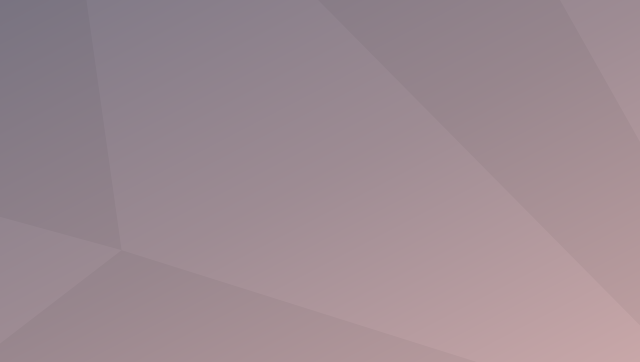
This background is drawn by a WebGL 2 fragment shader. Its source:

```glsl
#version 300 es
precision highp float;

uniform vec2 u_resolution;
out vec4 fragColor;

// Smooth coverage of the half plane to the left of the line a -> b
float leftOf(vec2 p, vec2 a, vec2 b, vec2 aspect, float softness) {
    vec2 dir = normalize((b - a) * aspect);
    vec2 rel = (p - a) * aspect;
    float dist = dir.x * rel.y - dir.y * rel.x;
    return smoothstep(-softness, softness, dist);
}

// Three-stop gradient with the middle stop at one half
vec3 ramp(float t, vec3 low, vec3 middle, vec3 high) {
    vec3 lower = mix(low, middle, clamp(t * 2.0, 0.0, 1.0));
    return mix(lower, high, clamp(t * 2.0 - 1.0, 0.0, 1.0));
}

void main() {
    vec2 uv = gl_FragCoord.xy / u_resolution;
    vec2 aspect = vec2(u_resolution.x / u_resolution.y, 1.0);
    float softness = 0.6 / u_resolution.y;

    // Diagonal wash from cool slate to warm rose
    vec3 slate = vec3(0.492, 0.470, 0.525);
    vec3 mauve = vec3(0.620, 0.548, 0.578);
    vec3 rose = vec3(0.785, 0.655, 0.660);
    float warmth = 0.48 * uv.x + 0.52 * (1.0 - uv.y);
    vec3 color = ramp(warmth, slate, mauve, rose);

    // Facets meeting at the hub
    vec2 hub = vec2(0.190, 0.309);
    float upperFacet = leftOf(uv, hub, vec2(0.135, 1.0), aspect, softness)
                     * leftOf(uv, vec2(0.0, 0.401), hub, aspect, softness);
    float lowerFacet = leftOf(uv, hub, vec2(0.0, 0.051), aspect, softness)
                     * leftOf(uv, vec2(0.745, 0.0), hub, aspect, softness);

    // Shaded band between the long diagonal and the bright corner
    float beyondDiagonal = leftOf(uv, vec2(0.497, 1.0), vec2(1.0, 0.101), aspect, softness);
    float corner = leftOf(uv, vec2(0.875, 1.0), vec2(1.0, 0.608), aspect, softness);
    float band = beyondDiagonal * (1.0 - corner);

    float shade = 0.040 * (upperFacet + lowerFacet + band);
    fragColor = vec4(color * (1.0 - shade), 1.0);
}
```
